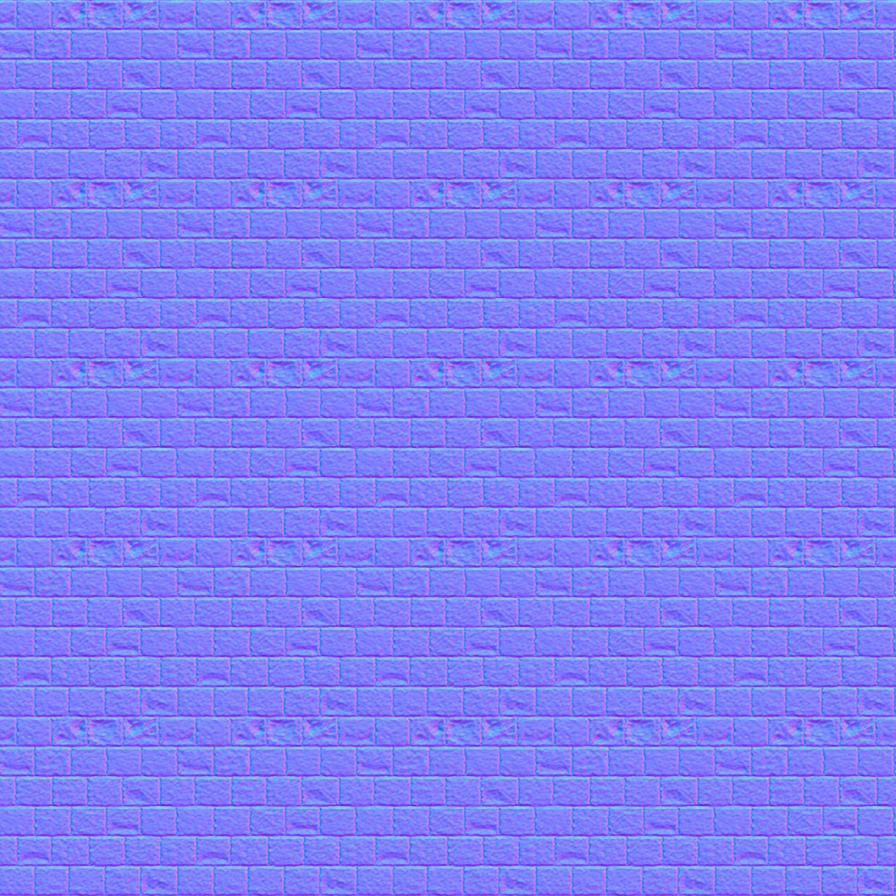
A Shadertoy shader for this texture map:

```glsl
// Tangent-space normal map of a split-face stone brick wall in running bond.
// A height field (joints, rough faces, chips) is built on one wrapping tile,
// differentiated for its normal, and repeated TILES times each way.

#define TILES 5.0          // tile repeats across and down
#define BRICKS 5.0         // bricks per course in a tile
#define COURSES 6.0        // courses in a tile
#define JITTER 0.08        // shift of the upright joints, in bricks
#define JOINT_DEPTH 0.0064 // depth of the joints, in tiles
#define BEVEL vec2(0.012, 0.013) // bevel beside upright and level joints
#define GRAIN 0.0031       // height of the fine stone grain
#define CHISEL 0.030       // height of the heavily worked faces
#define CHIP_SLOPE 0.19    // steepness of broken corners
#define STEP 0.0070        // differencing distance, in tiles

float hash(vec2 p) {
    vec3 q = fract(p.xyx * 0.1031);
    q += dot(q, q.yzx + 33.33);
    return fract((q.x + q.y) * q.z);
}

// Gradient at a lattice point, dotted with the offset from it.
float corner(vec2 cell, vec2 offset, vec2 period) {
    float h = hash(mod(cell, period) + period * 1.7);
    return dot(vec2(h, fract(h * 57.0)) * 2.4 - 1.2, offset);
}

// Gradient noise that wraps over one tile with "period" lattice cells.
float noise(vec2 tile, vec2 period) {
    vec2 p = tile * period, i = floor(p), f = p - i;
    vec2 u = f * f * (3.0 - 2.0 * f);
    vec2 e = vec2(1.0, 0.0);
    return mix(mix(corner(i, f, period), corner(i + e, f - e, period), u.x),
               mix(corner(i + e.yx, f - e.yx, period),
                   corner(i + e.xx, f - e.xx, period), u.x), u.y);
}

// Displacement of the joint to the left of a brick.
float jointShift(float brick, float course) {
    return JITTER * hash(vec2(mod(brick, BRICKS) + 3.0, course + 11.0));
}

float height(vec2 tile) {
    float coarse = noise(tile, vec2(15.0, 21.0));
    float medium = noise(tile, vec2(31.0, 43.0));
    float fine = noise(tile, vec2(53.0, 67.0));

    // Courses are counted downward, each second one set back by half
    vec2 p = tile + vec2(0.008, 0.004) * medium;
    float y = (1.0 - p.y) * COURSES;
    float course = mod(floor(y), COURSES);
    float odd = mod(course, 2.0);
    float x = p.x * BRICKS - 0.40 - 0.50 * odd;
    float brick = floor(x);
    if (x < brick + jointShift(brick, course)) brick -= 1.0;
    float left = brick + jointShift(brick, course);
    float right = brick + 1.0 + jointShift(brick + 1.0, course);
    brick = mod(brick, BRICKS);
    vec2 face = vec2((x - left) / (right - left), fract(y));
    vec2 edge = vec2(min(x - left, right - x) / BRICKS,
                     min(face.y, 1.0 - face.y) / COURSES);
    vec2 centred = face - 0.5;

    // Bevelled joints of uneven depth, softer along the upper edges
    vec2 bevel = BEVEL * vec2(1.0, centred.y < 0.0 ? 1.25 : 1.0);
    vec2 groove = 1.0 - smoothstep(vec2(0.0), bevel, edge);
    float worn = 1.0 + 0.8 * coarse;
    float h = -JOINT_DEPTH * worn * max(groove.y, 0.75 * groove.x);
    h -= dot(centred * centred, vec2(0.008, 0.010));

    // Stone grain, stretched along the course, stronger on some bricks
    float seed = hash(vec2(brick + 7.0, course + 2.0));
    float grain = 0.7 * coarse + 0.9 * medium + 0.7 * fine;
    h += GRAIN * mix(0.75, 1.25, seed) * grain;

    // One brick in each course has a broken side
    float inner = smoothstep(0.0, 0.045, min(edge.x, edge.y));
    float broken = mod(course * course + 4.0 - odd, BRICKS);
    if (abs(brick - broken) < 0.5) {
        float angle = mix(0.4, 2.7, seed);
        float cut = dot(centred, vec2(cos(angle), sin(angle))) - 0.02;
        cut += 0.22 * coarse;
        h -= inner * CHIP_SLOPE * clamp(cut, 0.0, 0.26) / BRICKS;
    }

    // The first course holds a run of heavily chiselled bricks
    if (course < 0.5 && abs(brick - 2.0) < 1.5) {
        float ridges = abs(noise(tile, vec2(7.0, 8.0))) + 0.4 * abs(coarse);
        h -= inner * CHISEL * ridges;
    }
    return h;
}

vec3 wallNormal(vec2 tile) {
    vec2 e = vec2(STEP, 0.0);
    vec2 base = tile - 0.5 * STEP;
    vec2 ahead = vec2(height(base + e), height(base + e.yx));
    return normalize(vec3((height(base) - ahead) / STEP, 1.0));
}

void mainImage(out vec4 fragColor, in vec2 fragCoord) {
    // Two diagonal samples smooth the edges
    vec2 uv = fragCoord / iResolution.xy * TILES;
    vec2 offset = 0.25 * TILES / iResolution.xy;
    vec3 normal = wallNormal(fract(uv - offset)) + wallNormal(fract(uv + offset));
    fragColor = vec4(0.5 + 0.25 * normal, 1.0);
}
```
